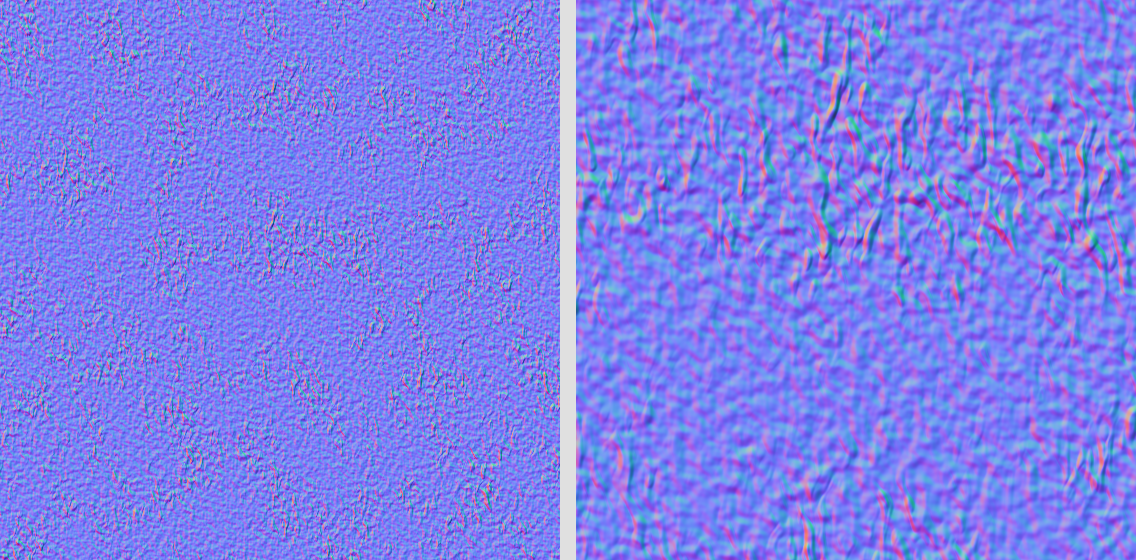
Left: the whole. Right: its middle third, enlarged.
Give the GLSL for this texture map, as a WebGL 1 fragment shader.

```glsl
precision highp float;
// Tangent-space normal map of rough plaster, pebbled all over and broken by many short upright cracks.

uniform vec2 u_resolution;

const float TAU = 6.2831853;
const float SAMPLE_STEP = 0.0008;   // half the span used to measure slopes
const float LEAN = 0.15;            // sideways drift of cracks and grain

float hash(vec2 cell) {
  vec3 q = fract(cell.xyx * vec3(0.1031, 0.1030, 0.0973));
  q += dot(q, q.yzx + 33.33);
  return fract((q.x + q.y) * q.z);
}

float cornerValue(vec2 cell, vec2 corner, vec2 local) {
  float angle = TAU * hash(cell + corner);
  return dot(vec2(cos(angle), sin(angle)), local - corner);
}

// Gradient noise, roughly -0.7 to 0.7
float gradientNoise(vec2 p) {
  vec2 cell = floor(p);
  vec2 f = fract(p);
  vec2 w = f * f * f * (f * (f * 6.0 - 15.0) + 10.0);
  float low = mix(cornerValue(cell, vec2(0.0, 0.0), f),
                  cornerValue(cell, vec2(1.0, 0.0), f), w.x);
  float high = mix(cornerValue(cell, vec2(0.0, 1.0), f),
                   cornerValue(cell, vec2(1.0, 1.0), f), w.x);
  return mix(low, high, w.y);
}

vec2 rotate(vec2 p, float angle) {
  float c = cos(angle);
  float s = sin(angle);
  return vec2(c * p.x - s * p.y, s * p.x + c * p.y);
}

// Where the surface is broken: 0 calm, 1 heavily cracked
float wornPatches(vec2 p) {
  float broad = gradientNoise(p * vec2(11.0, 8.0) + 41.0);
  float detail = gradientNoise(rotate(p, 0.4) * vec2(30.0, 19.0) + 73.0);
  return smoothstep(-0.4, 0.55, broad + 0.8 * detail);
}

// Fine pebbles; each octave is turned so that no axis shows
float grain(vec2 p) {
  return 0.0024 * gradientNoise(rotate(p, 0.6) * 106.0 + 211.0)
       + 0.0010 * gradientNoise(rotate(p, 0.25) * 195.0 + 357.0);
}

// Faint straight threads, mostly upright
float threads(vec2 p) {
  return 0.0006 * gradientNoise(p * vec2(210.0, 30.0) + 19.0)
       + 0.0002 * gradientNoise(p * vec2(32.0, 210.0) + 87.0);
}

// Narrow upright pits with steep walls
float cracks(vec2 p) {
  float wide = gradientNoise(p * vec2(108.0, 46.0) + 31.0);
  float thin = gradientNoise(rotate(p, 0.15) * vec2(165.0, 70.0) + 203.0);
  return 0.0026 * smoothstep(0.06, 0.42, wide)
       + 0.0014 * smoothstep(0.06, 0.42, thin);
}

float surfaceHeight(vec2 p, float wear) {
  vec2 leaning = p + vec2(LEAN * p.y, 0.0);
  vec2 bend = vec2(gradientNoise(p * 36.0 + 5.0), gradientNoise(p * 36.0 + 95.0));
  return grain(leaning) * mix(0.85, 1.2, wear)
       + threads(p)
       - cracks(leaning + 0.006 * bend) * mix(0.15, 1.1, wear);
}

vec2 surfaceSlope(vec2 p, float wear) {
  vec2 dx = vec2(SAMPLE_STEP, 0.0);
  vec2 dy = dx.yx;
  return vec2(surfaceHeight(p + dx, wear) - surfaceHeight(p - dx, wear),
              surfaceHeight(p + dy, wear) - surfaceHeight(p - dy, wear))
         / (2.0 * SAMPLE_STEP);
}

// Red faces right, green faces down, blue holds the upright part
vec3 encodeNormal(vec3 normal) {
  return vec3(0.5 + 0.5 * normal.x, 0.5 - 0.5 * normal.y, 0.98 * normal.z);
}

void main() {
  vec2 p = gl_FragCoord.xy / u_resolution.y;
  vec2 tilt = -surfaceSlope(p, wornPatches(p));
  tilt.x += 0.15 * abs(tilt.x) - 0.05;   // right-facing walls are steeper
  vec3 normal = normalize(vec3(tilt, 1.0));
  gl_FragColor = vec4(encodeNormal(normal), 1.0);
}
```
